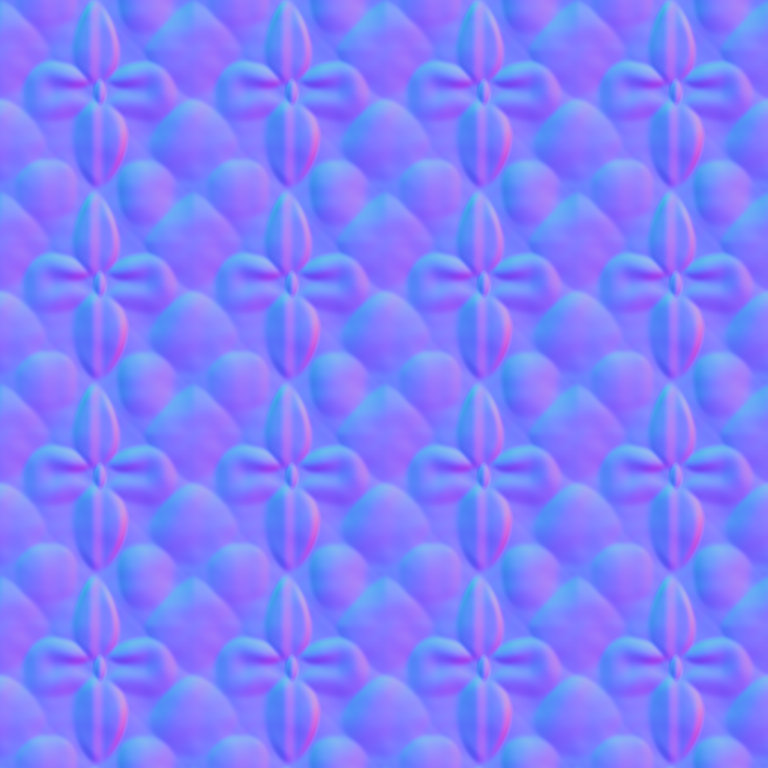
Write a WebGL 1 fragment shader that draws this texture map.

```glsl
precision highp float;

uniform vec2 u_resolution;

const float REPEATS = 4.0;
const float SAMPLE_STEP = 0.015;

// Offset from a centre, wrapped to the nearest copy in the tile
vec2 wrapOffset(vec2 p, vec2 centre) {
  vec2 d = p - centre;
  return d - floor(d + 0.5);
}

vec2 hashGradient(vec2 cell, float period) {
  cell = mod(cell, period);
  float angle = 6.2832 * fract(sin(dot(cell, vec2(127.1, 311.7))) * 4375.85);
  return vec2(cos(angle), sin(angle));
}

// Gradient noise that closes on itself after one tile
float tileNoise(vec2 p, float period) {
  p *= period;
  vec2 i = floor(p);
  vec2 f = p - i;
  vec2 w = f * f * f * (f * (f * 6.0 - 15.0) + 10.0);
  vec2 e = vec2(1.0, 0.0);
  float a = dot(hashGradient(i, period), f);
  float b = dot(hashGradient(i + e.xy, period), f - e.xy);
  float c = dot(hashGradient(i + e.yx, period), f - e.yx);
  float d = dot(hashGradient(i + e.xx, period), f - e.xx);
  return mix(mix(a, b, w.x), mix(c, d, w.x), w.y);
}

float smoothMax(float a, float b, float k) {
  float h = max(k - abs(a - b), 0.0) / k;
  return max(a, b) + h * h * k * 0.25;
}

// Pillow with a superellipse outline; positive taper narrows it upward
float pillow(vec2 d, vec2 radii, float power, float taper) {
  vec2 q = d / radii;
  q.x /= 1.0 - taper * clamp(q.y, -1.0, 1.0);
  q = pow(abs(q) + 0.0001, vec2(power));
  float r = pow(q.x + q.y, 1.0 / power);
  return max(1.0 - pow(r, 2.3), 0.0);
}

// Pillow raised toward the tilt direction
float tiltedPillow(vec2 d, vec2 radii, float power, float taper, vec2 tilt) {
  float lift = 0.75 + dot(clamp(d / radii, -1.0, 1.0), tilt);
  return pillow(d, radii, power, taper) * lift;
}

// Petal whose two halves rise to the right, split by a steep fold
float foldedPetal(vec2 d, vec2 radii, float taper) {
  float body = pillow(d, radii, 1.9, taper);
  float fold = 0.2 * (d.x + 0.11) - 0.026 * smoothstep(-0.035, 0.035, d.x);
  return 0.024 * body + fold * smoothstep(0.0, 0.6, body);
}

float diagonalCrease(float t) {
  float d = abs(fract(t) - 0.5);
  return exp(-d * d * 500.0);
}

// Two round loops, hollowed by a groove that opens away from the knot
float bow(vec2 d) {
  float reach = abs(d.x);
  float loops = pillow(vec2(d.y, reach - 0.21), vec2(0.16, 0.2), 2.3, -0.2);
  float lean = 0.72 + 0.28 * clamp(d.y / 0.16, -1.0, 1.0);
  float open = smoothstep(0.12, 0.3, reach);
  float width = mix(d.y > 0.015 ? 0.032 : 0.055, 0.075, open);
  float across = (d.y - 0.015) / width;
  float groove = exp(-across * across) * (1.0 - smoothstep(0.23, 0.35, reach));
  return 0.052 * loops * lean - 0.025 * groove * smoothstep(0.0, 0.4, loops);
}

float ground(vec2 p) {
  float creases = diagonalCrease(2.0 * (p.x + p.y) + 0.55)
                + 0.6 * diagonalCrease(2.0 * (p.x - p.y) + 0.3);
  return 0.004 - 0.0018 * creases;
}

float relief(vec2 p) {
  float h = ground(p);

  // Diamonds and round pads
  float diamonds = max(
    tiltedPillow(wrapOffset(p, vec2(0.01, 0.74)), vec2(0.27, 0.27), 1.3, 0.15, vec2(-0.12, 0.2)),
    tiltedPillow(wrapOffset(p, vec2(0.01, 0.26)), vec2(0.24, 0.23), 1.6, 0.15, vec2(-0.1, 0.3)));
  float pads = max(
    tiltedPillow(wrapOffset(p, vec2(0.24, 0.01)), vec2(0.17, 0.165), 2.7, 0.0, vec2(0.1, 0.3)),
    tiltedPillow(wrapOffset(p, vec2(0.765, -0.01)), vec2(0.155, 0.18), 2.7, -0.1, vec2(-0.3, 0.25)));
  h = smoothMax(h, 0.044 * diamonds, 0.005);
  h = smoothMax(h, 0.036 * pads, 0.005);

  // Petals above and below the knot
  float upper = foldedPetal(wrapOffset(p, vec2(0.495, 0.78)), vec2(0.125, 0.235), 0.35);
  float lower = foldedPetal(wrapOffset(p, vec2(0.51, 0.25)), vec2(0.155, 0.24), -0.25);
  h = smoothMax(h, max(upper, lower), 0.005);

  // Bow and knot
  vec2 knot = wrapOffset(p, vec2(0.52, 0.52));
  h = smoothMax(h, bow(knot), 0.006);
  h += 0.015 * pillow(knot, vec2(0.028, 0.065), 2.0, 0.0);

  // Soft unevenness, broad to fine
  h += 0.028 * tileNoise(p, 3.0) + 0.01 * tileNoise(p, 5.0);
  return h + 0.003 * tileNoise(p + 0.37, 11.0);
}

vec3 surfaceNormal(vec2 p, float e) {
  float dx = relief(p + vec2(e, 0.0)) - relief(p - vec2(e, 0.0));
  float dy = relief(p + vec2(0.0, e)) - relief(p - vec2(0.0, e));
  return normalize(vec3(-dx, -dy, 2.0 * e));
}

void main() {
  vec2 tile = fract(gl_FragCoord.xy / u_resolution * REPEATS);
  gl_FragColor = vec4(surfaceNormal(tile, SAMPLE_STEP) * 0.5 + 0.5, 1.0);
}
```
